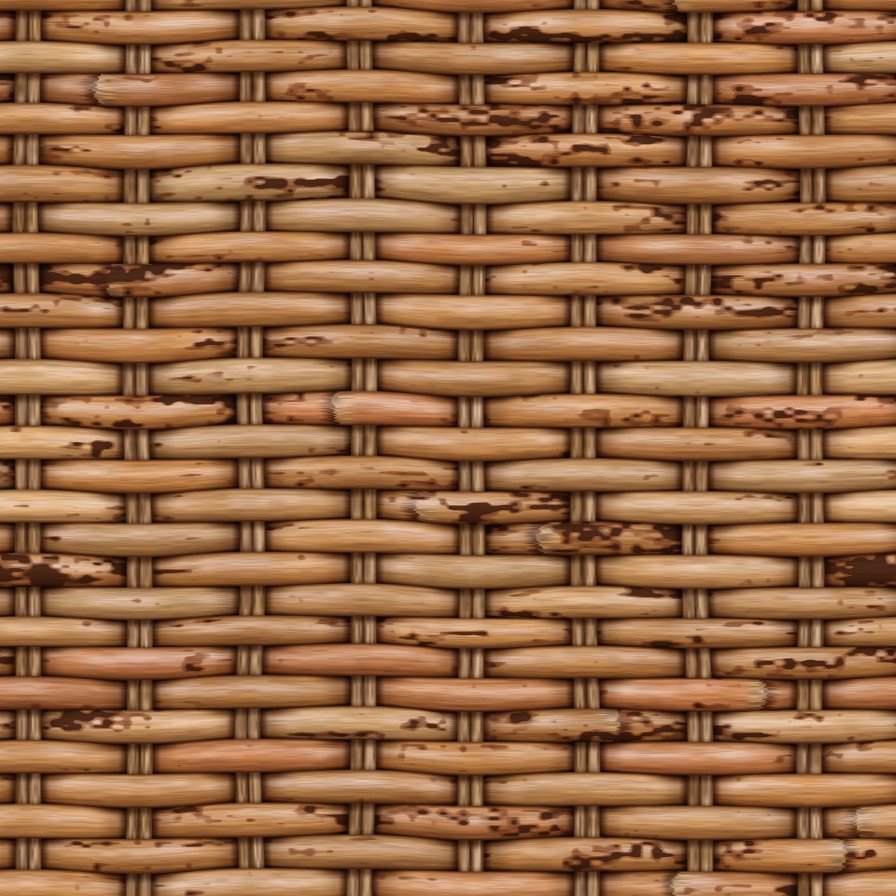
Write a WebGL 2 fragment shader that draws this texture.

```glsl
#version 300 es
precision highp float;
uniform vec2 u_resolution;
out vec4 fragColor;

#define ROWS 28.0         // strands down the canvas, even so the weave wraps
#define STAKES 8.0        // uprights across the canvas, even
#define ROW_SHIFT 0.73    // centre of the top strand, in rows
#define STAKE_SHIFT 0.23  // centre of the first upright, in stakes
#define THICKNESS 0.53    // half height of a strand at its bulge, in rows
#define TAPER 0.13        // loss of half height where it dips behind
#define STAKE_HALF 0.118  // half width of an upright, in stakes
#define STAIN 0.33        // reach of the dark stains
#define CUT_SHARE 0.08    // share of segments with a frayed cut end

const vec3 AMBER = vec3(0.73, 0.49, 0.265), STRAW = vec3(0.78, 0.60, 0.39);
const vec3 COPPER = vec3(0.73, 0.45, 0.26), SHEEN = vec3(0.87, 0.77, 0.72);
const vec3 RUST = vec3(0.45, 0.20, 0.09), BARK = vec3(0.21, 0.10, 0.05);
const vec3 GAP = vec3(0.13, 0.055, 0.025), DRIFTWOOD = vec3(0.68, 0.52, 0.34);
const vec3 WARMTH = vec3(0.85, 1.12, 1.4);

float hash(vec2 p) {
    vec3 q = fract(p.xyx * vec3(0.1031, 0.1030, 0.0973));
    q += dot(q, q.yzx + 33.33);
    return fract((q.x + q.y) * q.z);
}
// Value noise, wrapping after "wrap" cells in x
float noise(vec2 p, float wrap, float seed) {
    vec2 i = floor(p), f = fract(p);
    f *= f * (3.0 - 2.0 * f);
    float x0 = mod(i.x, wrap), x1 = mod(i.x + 1.0, wrap), y = i.y + seed;
    return mix(mix(hash(vec2(x0, y)), hash(vec2(x1, y)), f.x),
               mix(hash(vec2(x0, y + 1.0)), hash(vec2(x1, y + 1.0)), f.x), f.y);
}
// Noise with a whole number of cells per stake
float grain(float x, float y, float cells, float seed) {
    return noise(vec2(x * cells, y), STAKES * cells, seed);
}
// Darkening that turns browner as it deepens
vec3 shade(float light) {
    return pow(vec3(max(light, 0.0)), WARMTH);
}
// x: along the row, t: -1 top to 1 bottom, u: -1..1 around the covered stake
vec3 strandColor(float x, float t, float u, float row, float stake) {
    float seed = row * 41.0 + 20.0;
    vec2 id = vec2(stake + 3.0, row + 50.0);
    float tone = mix(hash(vec2(row, 7.0)), hash(id), 0.45);
    vec3 col = mix(COPPER, AMBER, smoothstep(0.1, 0.45, tone));
    col = mix(col, STRAW, smoothstep(0.5, 0.9, tone)) * (0.93 + 0.14 * hash(id + 31.0));

    // Long fibres and chalky wear
    float fibre = grain(x, t * 6.0, 2.0, seed);
    float fine = grain(x, t * 14.0, 8.0, seed + 400.0);
    float chalk = grain(x, t * 1.5, 3.0, seed + 900.0);
    col *= shade(0.78 + 0.26 * fibre + 0.15 * fine);

    // Frayed cut end
    float side = hash(id + 5.0) < 0.5 ? -1.0 : 1.0;
    float beyond = u * side - 0.2 - 0.4 * hash(id + 9.0) + 0.07 * (fine - 0.5) + 0.05 * t * t;
    float cut = step(hash(id + 17.0), CUT_SHARE);
    float fray = cut * smoothstep(-0.24, -0.04, beyond) * smoothstep(0.02, 0.0, beyond);
    col = mix(col, STRAW * (0.5 + 0.7 * fine), 0.75 * fray);
    col *= shade(1.0 - 0.6 * cut * smoothstep(0.0, 0.02, beyond) * smoothstep(0.16, 0.02, beyond));

    // Broken pale sheen on the upper side
    float sheen = exp(-4.5 * (t + 0.3) * (t + 0.3)) * (0.2 + 0.75 * chalk);
    col = mix(col, SHEEN, sheen * (0.6 + 0.4 * fine));

    // Rusty blotches with dark cores, more common near the dips
    float patches = 0.65 * grain(x, t * 1.5, 2.0, seed + 1500.0)
                  + 0.35 * grain(x, t * 4.0, 11.0, seed + 2100.0);
    float level = 0.91 - STAIN * pow(hash(id + 23.0), 2.0) - 0.13 * u * u;
    col = mix(col, RUST * (0.8 + 0.4 * fine), 0.6 * smoothstep(level - 0.1, level, patches));
    col = mix(col, BARK, 0.8 * smoothstep(level + 0.01, level + 0.07, patches));

    // Round form lit from above
    float lit = 1.05 - 0.33 * (t + 0.3) * (t + 0.3);
    lit *= 1.0 - 0.42 * smoothstep(0.8, 1.0, abs(t));
    return col * shade(lit * mix(1.0, 0.7, smoothstep(0.62, 0.92, abs(u))));
}
// Paints the front or the back halves of the nearby rows, lowest first
vec3 paintStrands(vec3 col, vec2 p, bool front) {
    float soft = ROWS / u_resolution.y;
    for (int j = 1; j >= -1; j--) {
        float i = floor(p.y + 0.5) + float(j), row = mod(i, ROWS);
        float a = 0.5 * (p.x + i + 1.0), k = floor(a + 0.5), u = 2.0 * (a - k);
        if ((abs(u) < 0.5) != front) continue;
        float stake = mod(2.0 * k - i - 1.0, STAKES);
        float v = p.y - i, h = THICKNESS - TAPER * u * u;
        float shadow = front ? 0.55 * smoothstep(0.5, 0.2, abs(u)) : 0.0;
        col *= shade(1.0 - shadow * smoothstep(h + 0.25, h - 0.05, abs(v - 0.08)));
        vec3 strand = strandColor(p.x, clamp(v / h, -1.0, 1.0), u, row, stake);
        col = mix(col, strand, smoothstep(soft, -soft, abs(v) - h));
    }
    return col;
}
// Upright made of two thin rods
vec3 paintStake(vec3 col, vec2 p) {
    float k = floor(p.x + 0.5), id = mod(k, STAKES), y = p.y / ROWS;
    float lean = 0.06 * (noise(vec2(y * 5.0, 0.0), 5.0, id * 3.0 + 11.0) - 0.5);
    float x = (p.x - k - lean) / STAKE_HALF, rod = 2.0 * abs(x) - 1.0;
    float soft = STAKES / (u_resolution.x * STAKE_HALF);
    float fibre = noise(vec2(y * 56.0, x * 6.0), 56.0, id * 29.0 + 600.0);
    float bleach = noise(vec2(y * 28.0, x), 28.0, id * 13.0 + 950.0);
    vec3 wood = mix(DRIFTWOOD, SHEEN, 0.5 * bleach) * shade(0.65 + 0.5 * fibre);
    wood *= shade((1.0 - 0.65 * rod * rod) * (x < 0.0 ? 0.9 : 1.05));
    col *= shade(1.0 - 0.6 * smoothstep(1.7, 0.95, abs(x)));
    return mix(col, wood, smoothstep(soft, -soft, abs(x) - 1.0));
}
void main() {
    vec2 uv = gl_FragCoord.xy / u_resolution;
    vec2 p = vec2(uv.x * STAKES - STAKE_SHIFT, (1.0 - uv.y) * ROWS - ROW_SHIFT);
    // Uneven rows: one shared warp keeps neighbours in contact
    p.y += 0.2 * (noise(vec2(p.y * 0.5, 0.0), ROWS * 0.5, 5.0) + grain(p.x, 0.0, 1.0, 70.0) - 1.0);
    vec3 col = paintStake(paintStrands(GAP, p, false), p);
    fragColor = vec4(paintStrands(col, p, true), 1.0);
}
```
